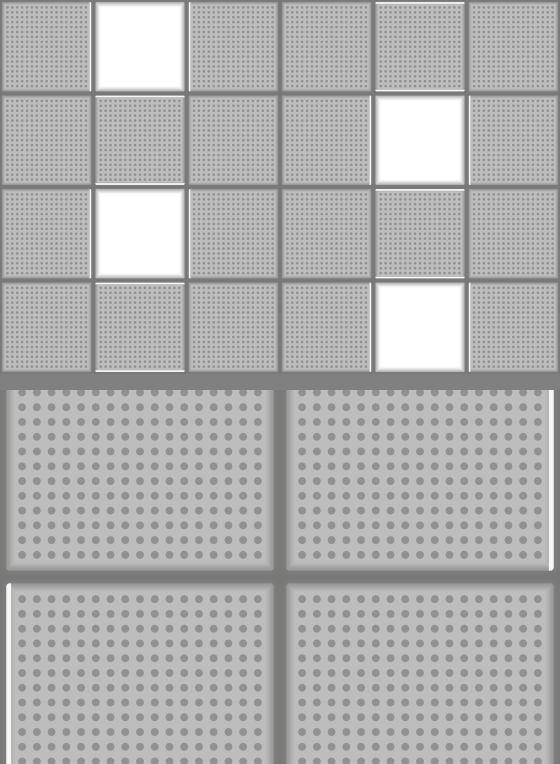
Top, the full canvas; bottom, a detail of the centre.
This pattern is drawn by a Shadertoy shader. Its source:

```glsl
#define GRID vec2(6.0, 4.0)
#define TILE_HALF 0.4775
#define CORNER 0.012
#define DOTS 19.0
#define DOT_RADIUS 0.0140
#define BEVEL 0.034
#define GLOW_BEVEL 0.062
#define RIM_WIDTH 0.017
#define GAP_COLOR vec3(0.470, 0.470, 0.465)
#define FACE_COLOR vec3(0.742)
#define DOT_COLOR vec3(0.570)
#define LIT_COLOR vec3(1.0)

float roundedBox(vec2 p, float halfSize, float radius) {
    vec2 d = abs(p) - halfSize + radius;
    return length(max(d, 0.0)) + min(max(d.x, d.y), 0.0) - radius;
}

// Every third column holds lit tiles, on alternating rows
bool isLit(vec2 cell) {
    bool column = abs(mod(cell.x + 0.5, 3.0) - 1.5) < 0.4;
    bool parity = mod(cell.x + cell.y + 0.5, 2.0) < 1.0;
    return column && parity;
}

// Perforated face: the outermost ring of dots is left out
float dotMask(vec2 p, float px) {
    vec2 slot = (fract((p + 0.5) * DOTS) - 0.5) / DOTS;
    float inner = 0.5 - 1.0 / DOTS;
    float inside = step(max(abs(p.x), abs(p.y)), inner);
    float soft = 0.65 * px;
    return inside * (1.0 - smoothstep(DOT_RADIUS - soft, DOT_RADIUS + soft, length(slot)));
}

// Bright rims on the sides that face a lit neighbour
float rimLight(vec2 p, vec2 cell, float px) {
    float rim = 0.0;
    vec2 side = vec2(1.0, 0.0);
    for (int i = 0; i < 4; i++) {
        if (isLit(cell + side)) {
            float depth = TILE_HALF - dot(p, side);
            float line = 1.0 - smoothstep(RIM_WIDTH - 0.5 * px, RIM_WIDTH + 0.7 * px, depth);
            rim = max(rim, line);
        }
        side = vec2(-side.y, side.x);
    }
    return rim;
}

void mainImage(out vec4 fragColor, in vec2 fragCoord) {
    vec2 grid = fragCoord / iResolution.xy * GRID;
    vec2 cell = floor(grid);
    vec2 p = fract(grid) - 0.5;
    float px = GRID.y / iResolution.y;

    float dist = roundedBox(p, TILE_HALF, CORNER);
    float depth = max(-dist, 0.0);
    vec3 tile;

    if (isLit(cell)) {
        // Glowing tile with a soft shaded border
        tile = mix(vec3(0.69), LIT_COLOR, smoothstep(-0.012, GLOW_BEVEL, depth));
    } else {
        // Bevelled metal tile
        tile = mix(vec3(0.60), FACE_COLOR, smoothstep(0.0, BEVEL, depth));
        tile = mix(tile, DOT_COLOR, dotMask(p, px));
        tile = mix(tile, vec3(0.97), rimLight(p, cell, px));
    }

    // Joint, slightly darker along its middle
    float middle = smoothstep(0.0, 0.5 - TILE_HALF, dist);
    vec3 joint = GAP_COLOR + 0.02 * (1.0 - middle);
    float cover = 1.0 - smoothstep(-0.6 * px, 0.6 * px, dist);
    fragColor = vec4(mix(joint, tile, cover), 1.0);
}
```
